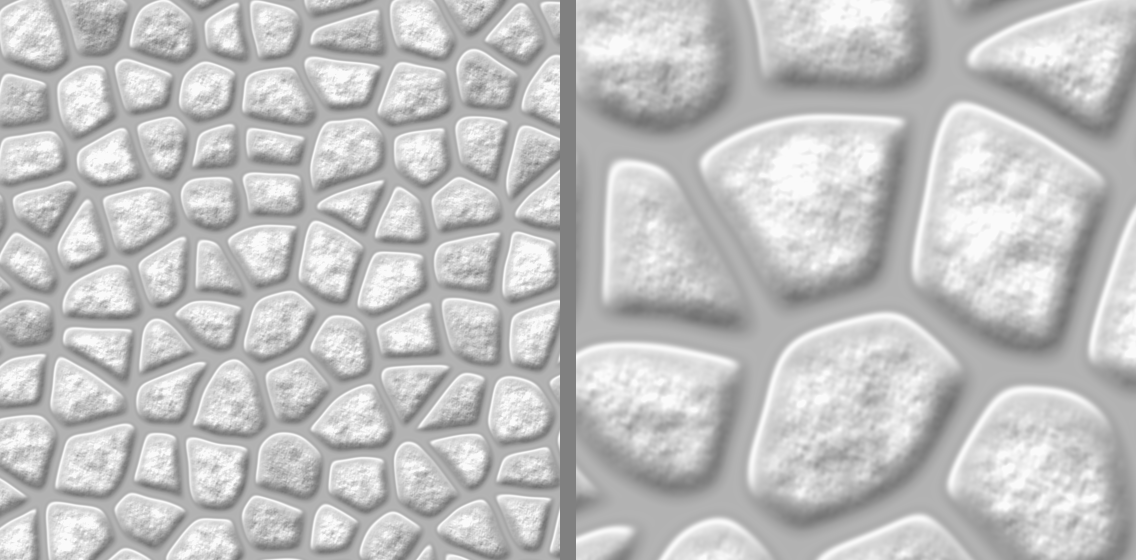
Left, the full canvas; right, a detail of the centre.
Reproduce this texture map procedurally as a WebGL 2 fragment shader.

```glsl
#version 300 es
precision highp float;
// Pale grey embossed cobblestones with rough tops, set in smooth mortar.

uniform vec2 u_resolution;
out vec4 outColor;

// Layout, in stone-sized cells
const float STONES_ACROSS = 8.9;
const float JITTER = 0.80;
const float MORTAR_HALF_WIDTH = 0.075;
const float CORNER_SHARPNESS = 18.0;
const float EDGE_WOBBLE = 0.05;
const float BEVEL_WIDTH = 0.18;
const float RIM_WIDTH = 0.024;

// Tones and light
const vec2 LIGHT_DIR = vec2(-0.47, 0.88);
const float MORTAR_TONE = 0.62;
const float MORTAR_CREST = 0.08;
const float BEVEL_DARK = 0.49;
const float BEVEL_LIGHT = 0.83;
const float STONE_DARK = 0.69;
const float STONE_LIGHT = 0.94;

// Surface roughness
const float GRAIN_SCALE = 5.5;
const float EMBOSS_STEP = 0.028;
const float EMBOSS_GAIN = 0.95;
const float PATCH_GAIN = 0.34;

float hash(vec2 p) {
    return fract(sin(dot(p, vec2(127.1, 311.7))) * 43758.5453);
}

vec2 hash2(vec2 p) {
    return vec2(hash(p), hash(p + vec2(37.2, 17.9)));
}

float noise(vec2 p) {
    vec2 i = floor(p), f = fract(p);
    f = f * f * (3.0 - 2.0 * f);
    float low = mix(hash(i), hash(i + vec2(1.0, 0.0)), f.x);
    float high = mix(hash(i + vec2(0.0, 1.0)), hash(i + 1.0), f.x);
    return mix(low, high, f.y);
}

float fbm(vec2 p) {
    float sum = 0.0, amplitude = 0.5;
    for (int i = 0; i < 4; i++) {
        sum += amplitude * noise(p);
        p = mat2(1.6, 1.2, -1.2, 1.6) * p + 7.3;
        amplitude *= 0.5;
    }
    return sum;
}

vec2 seed(vec2 cell) {
    return cell + 0.5 + JITTER * (hash2(cell) - 0.5);
}

// Rounded distance to the cell border, its outward direction and the cell id
float stoneBorder(vec2 p, out vec2 outward, out vec2 id) {
    vec2 base = floor(p);
    float nearest = 1e3;
    for (int y = -1; y <= 1; y++)
    for (int x = -1; x <= 1; x++) {
        vec2 cell = base + vec2(x, y);
        float reach = length(seed(cell) - p);
        if (reach < nearest) { nearest = reach; id = cell; }
    }
    vec2 own = seed(id);
    float total = 0.0;
    outward = vec2(0.0);
    for (int y = -2; y <= 2; y++)
    for (int x = -2; x <= 2; x++) {
        if (x == 0 && y == 0) continue;
        vec2 other = seed(id + vec2(x, y));
        vec2 normal = normalize(other - own);
        float border = dot(0.5 * (own + other) - p, normal);
        float weight = exp(-CORNER_SHARPNESS * border);
        total += weight;
        outward += weight * normal;
    }
    outward /= total;
    return -log(total) / CORNER_SHARPNESS;
}

void main() {
    vec2 p = gl_FragCoord.xy / u_resolution.y * STONES_ACROSS;
    vec2 wobble = vec2(noise(p * 2.6), noise(p * 2.6 + 31.0)) - 0.5;
    vec2 outward, id;
    float border = stoneBorder(p + EDGE_WOBBLE * wobble, outward, id);
    float inset = border - MORTAR_HALF_WIDTH;
    float facing = dot(outward, LIGHT_DIR);

    // Rough stone top, embossed along the light
    float grain = fbm(p * GRAIN_SCALE);
    float lowered = fbm((p + LIGHT_DIR * EMBOSS_STEP) * GRAIN_SCALE);
    float roughness = EMBOSS_GAIN * (grain - lowered) + PATCH_GAIN * (grain - 0.47);
    float tint = mix(STONE_DARK, STONE_LIGHT, sqrt(hash(id + 5.7)));
    float top = tint + 0.05 * facing + roughness;

    // Soft bevel: light towards the lamp, dark away from it
    float bevel = mix(BEVEL_DARK, BEVEL_LIGHT, smoothstep(-0.75, 0.55, facing));
    bevel += 0.25 * roughness;
    float stone = mix(bevel, top, smoothstep(0.03, BEVEL_WIDTH, inset));

    // Mortar with a faint raised centre, then the bright lit rim
    float crest = 1.0 - smoothstep(0.0, MORTAR_HALF_WIDTH, border);
    float mortar = MORTAR_TONE + MORTAR_CREST * crest;
    float tone = mix(mortar, stone, smoothstep(-0.03, 0.035, inset));
    float rim = exp(-pow(inset / RIM_WIDTH, 2.0)) * smoothstep(-0.15, 0.6, facing);
    tone = mix(tone, 1.0, 0.9 * rim);

    outColor = vec4(vec3(clamp(tone, 0.0, 0.98)), 1.0);
}
```
